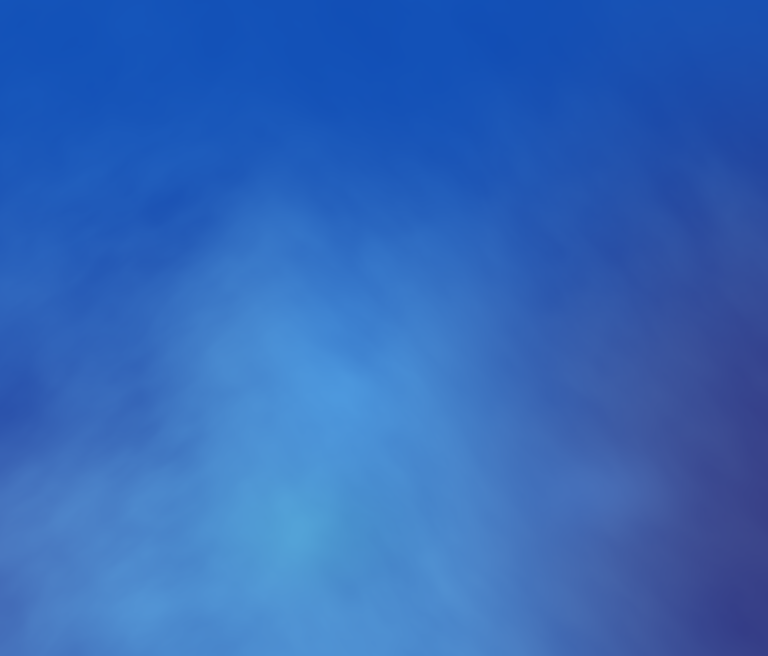
Write a Shadertoy shader that draws this texture.

```glsl
// Soft blue haze: a pale plume widening downward through a deep sky, with violet dusk at the right.
#define ZENITH_BLUE vec3(0.075, 0.320, 0.720)
#define LOW_BLUE    vec3(0.265, 0.405, 0.705)
#define PLUME_BLUE  vec3(0.300, 0.565, 0.825)
#define DUSK_VIOLET vec3(0.215, 0.225, 0.500)
#define TEAL_GLOW   vec3(0.010, 0.055, 0.005)
#define CLOUD_SCALE 5.0
#define STREAK_SCALE 9.0
#define STREAK_ANGLE -0.85
#define CLOUD_AMOUNT 0.30
#define STREAK_AMOUNT 0.20

float hash(vec2 cell) {
    vec3 q = fract(vec3(cell.xyx) * 0.1031);
    q += dot(q, q.yzx + 33.33);
    return fract((q.x + q.y) * q.z);
}

float valueNoise(vec2 p) {
    vec2 cell = floor(p), f = fract(p);
    f = f * f * f * (f * (f * 6.0 - 15.0) + 10.0);
    return mix(mix(hash(cell), hash(cell + vec2(1, 0)), f.x),
               mix(hash(cell + vec2(0, 1)), hash(cell + vec2(1, 1)), f.x), f.y);
}

mat2 rotation(float angle) {
    float c = cos(angle), s = sin(angle);
    return mat2(c, -s, s, c);
}

// Layered noise, centred on zero
float fbm(vec2 p) {
    float sum = 0.0, amplitude = 0.5;
    for (int octave = 0; octave < 4; octave++) {
        sum += amplitude * (valueNoise(p) - 0.5);
        p = rotation(0.6) * p * 2.03 + 17.3;
        amplitude *= 0.5;
    }
    return sum;
}

// Noise drawn out along one direction
float streaks(vec2 p, float angle) {
    vec2 q = rotation(angle) * p;
    return fbm(q * STREAK_SCALE * vec2(0.65, 1.7) + 40.0);
}

float blob(vec2 p, vec2 centre, vec2 radius) {
    vec2 d = (p - centre) / radius;
    return exp(-dot(d, d));
}

void mainImage(out vec4 fragColor, in vec2 fragCoord) {
    vec2 uv = fragCoord / iResolution.xy;
    vec2 p = fragCoord / iResolution.y;

    // Drifting clouds and crossed streaks
    float cloud = fbm(p * CLOUD_SCALE + 3.0);
    vec2 warped = p + 0.05 * vec2(cloud, fbm(p * CLOUD_SCALE + 71.0));
    float fallRight = streaks(warped, STREAK_ANGLE);
    float fallLeft = streaks(warped + 9.0, -STREAK_ANGLE - 2.0 * 0.1);
    float streak = mix(fallLeft, fallRight, smoothstep(0.2, 0.5, uv.x));

    // Vertical sky gradient
    float depth = 1.0 - uv.y;
    vec3 color = mix(ZENITH_BLUE, LOW_BLUE, smoothstep(0.05, 0.95, depth + 0.08 * cloud));

    // Violet dusk gathering at the right edge
    float dusk = smoothstep(0.52, 1.05, uv.x + 0.06 * cloud);
    dusk *= smoothstep(-0.25, 0.85, depth);
    color = mix(color, DUSK_VIOLET, 0.92 * dusk);

    // Plume opening toward the bottom
    float fall = clamp((depth - 0.12) / 0.88, 0.0, 1.0);
    float axis = mix(0.46, 0.39, fall);
    float side = (uv.x - axis + 0.07 * cloud + 0.04 * streak) / mix(0.12, 0.32, fall);
    float plume = smoothstep(0.0, 0.62, fall) / (1.0 + side * side * side * side);
    color = mix(color, PLUME_BLUE, 0.88 * plume);

    // Brighter core and faint teal and right-hand patches
    color += vec3(0.0, 0.035, 0.045) * blob(uv, vec2(0.45, 0.46), vec2(0.11, 0.20));
    color += TEAL_GLOW * blob(uv, vec2(0.40, 0.19), vec2(0.11, 0.09));
    color += vec3(0.03, 0.06, 0.06) * blob(uv, vec2(0.79, 0.25), vec2(0.09, 0.06));

    // Mottling, faint near the top
    float strength = mix(0.25, 1.0, smoothstep(0.05, 0.4, depth)) * mix(1.0, 0.6, dusk);
    float mottling = CLOUD_AMOUNT * cloud + STREAK_AMOUNT * streak;
    color += strength * mottling * vec3(0.26, 0.42, 0.28);

    fragColor = vec4(clamp(color, 0.0, 1.0), 1.0);
}
```
